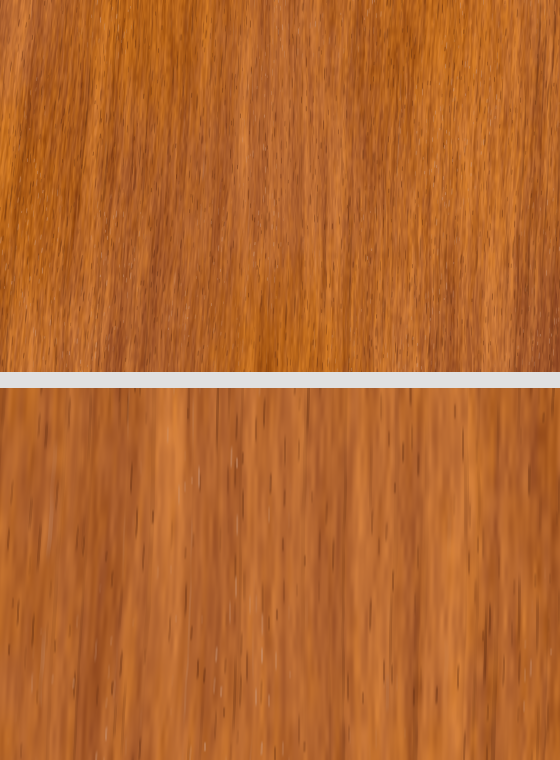
Top, the full canvas; bottom, a detail of the centre.
Give the GLSL for this texture, as a Shadertoy shader.

```glsl
// Warm orange-brown wood veneer with upright grain, dark lines, pores and pale flecks.

const vec3 DARK_WOOD  = vec3(0.580, 0.285, 0.082);
const vec3 LIGHT_WOOD = vec3(0.805, 0.470, 0.172);
const vec3 LINE_TINT  = vec3(0.360, 0.160, 0.055);
const vec3 FLECK_TINT = vec3(0.790, 0.580, 0.450);
const vec3 HAZE_SHIFT = vec3(-0.004, 0.018, 0.105);
const float GRAIN_CONTRAST = 1.50;
const float FIBRE_CONTRAST = 0.95;
const float LINE_STRENGTH  = 0.66;
const float PORE_STRENGTH  = 0.42;
const float FLECK_STRENGTH = 0.55;
const float LEAN_LEFT  = 0.085;
const float LEAN_RIGHT = 0.035;

float hash(vec2 p) {
    vec3 q = fract(vec3(p.xyx) * 0.1031);
    q += dot(q, q.yzx + 33.33);
    return fract((q.x + q.y) * q.z);
}

float noise(vec2 p) {
    vec2 i = floor(p), f = fract(p);
    f = f * f * (3.0 - 2.0 * f);
    return mix(mix(hash(i), hash(i + vec2(1, 0)), f.x),
               mix(hash(i + vec2(0, 1)), hash(i + vec2(1, 1)), f.x), f.y);
}

// Bends the canvas so that x runs across the fibres.
vec2 grainSpace(vec2 p) {
    float lean = mix(LEAN_LEFT, LEAN_RIGHT, smoothstep(0.0, 0.7, p.x));
    float wobble = 0.0035 * sin(4.0 * p.y + 5.0 * p.x)
                 + 0.0012 * sin(15.0 * p.y + 23.0 * p.x + 1.0);
    float heart = exp(-pow((p.x - 0.70) / 0.16, 2.0));
    float arch = 0.035 * heart * (p.x - 0.70) / 0.16 * (p.y - 0.35);
    return vec2(p.x - lean * (p.y - 0.5) + wobble + arch, p.y);
}

// Layered streaks, from wide bands to narrow ones.
float streaks(vec2 g) {
    float sum = 0.28 * noise(g * vec2(9.0, 1.3));
    sum += 0.26 * noise(g * vec2(34.0, 1.6) + 17.0);
    sum += 0.24 * noise(g * vec2(80.0, 3.2) + 41.0);
    sum += 0.22 * noise(g * vec2(155.0, 7.0) + 73.0);
    return sum;
}

// Single fibres, from threads to short ragged grain.
float fibres(vec2 g) {
    return 0.50 * noise(g * vec2(230.0, 13.0) + 91.0)
         + 0.50 * noise(g * vec2(300.0, 48.0) + 27.0) - 0.5;
}

// Growth lines: one crisp, slightly ragged line per column with a soft shadow on one side.
float growthLines(vec2 g, float columns, float halfWidth, float shadow, float seed) {
    float cell = floor(g.x * columns);
    float edge = 0.7 / iResolution.y;
    float shade = 0.0;
    for (int i = -1; i <= 1; i++) {
        float id = cell + float(i);
        float rag = noise(vec2(id * 3.7 + seed, g.y * 45.0));
        float centre = (id + 0.15 + 0.7 * hash(vec2(id, seed))) / columns;
        float d = g.x - centre - 0.0014 * (rag - 0.5);
        float size = halfWidth * (0.5 + hash(vec2(id, seed + 5.0)));
        float body = 1.0 - smoothstep(size - edge, size + edge, abs(d));
        float tail = 0.38 * step(d, 0.0) * exp(d / (shadow + 0.0001));
        float fade = smoothstep(0.15, 0.75, noise(vec2(id * 7.3 + seed, g.y * 3.5)));
        float weight = fade * hash(vec2(id, seed + 9.0));
        shade = max(shade, weight * max(body * (0.35 + 0.65 * rag), tail));
    }
    return shade;
}

// Cellular dashes: some cells hold one thin upright stroke with soft ends.
float dashes(vec2 g, vec2 cells, float share, float seed) {
    vec2 q = g * cells;
    q.y += 9.0 * hash(vec2(floor(q.x), seed));
    vec2 id = floor(q) + seed;
    vec2 centre = vec2(0.35 + 0.3 * hash(id + 3.1), 0.5);
    vec2 d = abs(fract(q) - centre);
    float edge = cells.x / iResolution.y;
    float reach = 0.15 + 0.33 * hash(id + 8.7);
    float across = 1.0 - smoothstep(0.08, 0.12 + 0.6 * edge, d.x);
    float along = 1.0 - smoothstep(reach * 0.4, reach, d.y);
    return across * along * step(1.0 - share, hash(id)) * (0.2 + 0.8 * hash(id + 5.9));
}

void mainImage(out vec4 fragColor, in vec2 fragCoord) {
    vec2 p = fragCoord / iResolution.y;
    vec2 g = grainSpace(p);
    float calm = 1.0 - 0.5 * exp(-pow((p.x - 0.68) / 0.24, 2.0));

    // Base tone and slow shifts of colour
    float cloud = noise(p * vec2(3.0, 2.2) + 5.0);
    float tone = 0.53 + GRAIN_CONTRAST * (streaks(g) - 0.5) + 0.28 * (cloud - 0.5);
    tone += FIBRE_CONTRAST * (0.4 + 0.6 * calm) * fibres(g);
    vec3 color = mix(DARK_WOOD, LIGHT_WOOD, clamp(tone, -0.25, 1.15));
    float haze = 0.75 * noise(p * vec2(2.6, 2.0) + 31.0)
               + 0.25 * noise(g * vec2(160.0, 20.0) + 9.0);
    color += HAZE_SHIFT * (smoothstep(0.2, 0.8, haze) - 0.42);

    // Growth lines, softer in the calm middle
    float lines = max(growthLines(g, 13.0, 0.0022, 0.009, 2.0),
                      0.75 * growthLines(g, 41.0, 0.0015, 0.004, 13.0));
    color = mix(color, LINE_TINT, LINE_STRENGTH * calm * lines);

    // Dark pores, pale flecks and pale broken threads
    float pores = max(dashes(g, vec2(150.0, 24.0), 0.22, 4.0),
                      dashes(g + 0.37, vec2(105.0, 10.0), 0.15, 21.0));
    color = mix(color, LINE_TINT, PORE_STRENGTH * pores);
    float patches = smoothstep(0.35, 0.75, noise(g * vec2(14.0, 3.0) + 55.0));
    float flecks = dashes(g + 0.71, vec2(160.0, 36.0), 0.17, 37.0) * patches;
    float breaks = smoothstep(0.45, 0.8, noise(g * vec2(60.0, 28.0) + 3.0));
    flecks = max(flecks, growthLines(g, 17.0, 0.0013, 0.0, 29.0) * breaks);
    color = mix(color, FLECK_TINT, FLECK_STRENGTH * flecks);

    fragColor = vec4(clamp(color, 0.0, 1.0), 1.0);
}
```
